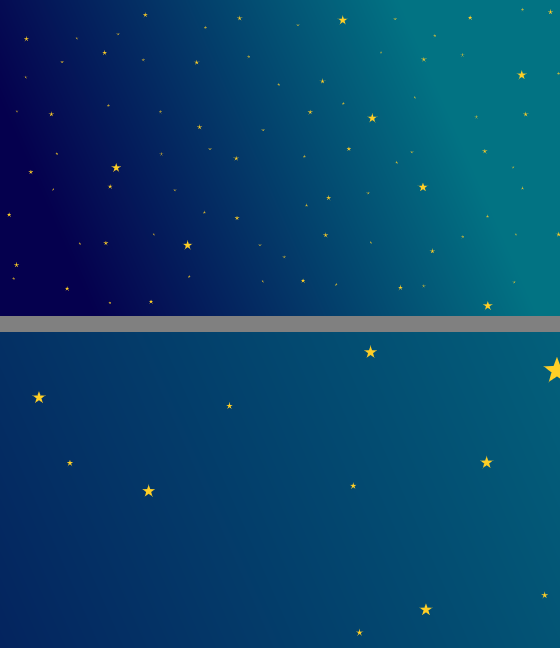
Top, the full canvas; bottom, a detail of the centre.
Give the GLSL for this background, as a WebGL 1 fragment shader.

```glsl
precision highp float;

uniform vec2 u_resolution;

float hash(vec2 p) {
    return fract(sin(dot(p, vec2(127.1, 311.7))) * 43758.5453);
}

// Distance to an upright five-pointed star, folded into half of one arm
float starDistance(vec2 p, float radius) {
    const float halfArm = 0.628319;
    float angle = abs(mod(atan(p.x, p.y) + halfArm, 2.0 * halfArm) - halfArm);
    vec2 folded = length(p) * vec2(cos(angle), sin(angle));
    vec2 tip = vec2(radius, 0.0);
    vec2 edge = 0.42 * radius * vec2(cos(halfArm), sin(halfArm)) - tip;
    return dot(folded - tip, normalize(vec2(edge.y, -edge.x)));
}

// Each run of twelve cells holds one large, four medium and seven tiny stars
float starRadius(vec2 cell) {
    float rowShift = floor(12.0 * hash(vec2(cell.y, 4.7)));
    float rank = mod(5.0 * cell.x + rowShift, 12.0);
    if (rank < 0.5) return 0.0146;
    return rank < 4.5 ? 0.0067 : 0.0033;
}

void main() {
    vec2 uv = gl_FragCoord.xy / u_resolution.y;
    float pixel = 1.0 / u_resolution.y;

    // Slanted sky gradient, flat beyond both ends
    float blend = clamp((dot(uv, vec2(0.915, 0.403)) - 0.275) / 1.282, 0.0, 1.0);
    vec3 color = mix(vec3(0.02, 0.0, 0.305), vec3(0.008, 0.45, 0.515), blend);

    // One star per grid cell, kept clear of the cell borders
    vec2 cell = floor(uv * 7.0);
    vec2 jitter = vec2(hash(cell + 0.3), hash(cell + 19.6));
    vec2 center = (cell + 0.12 + 0.76 * jitter) / 7.0;
    float dist = starDistance(uv - center, starRadius(cell));
    color = mix(color, vec3(1.0, 0.81, 0.15), clamp(0.5 - dist / pixel, 0.0, 1.0));

    gl_FragColor = vec4(color, 1.0);
}
```
